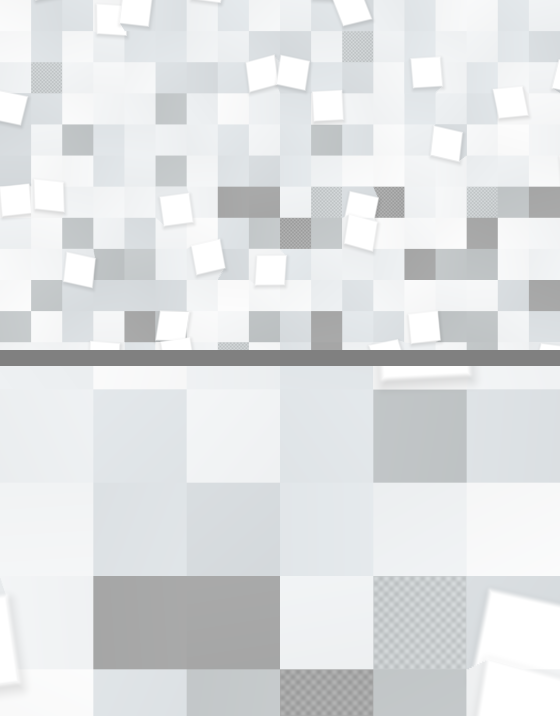
Top: the whole. Bottom: its middle third, enlarged.
Write a Shadertoy shader that draws this background.

```glsl
#define COLUMNS 18
#define PRIME 227
#define TILE_SHARE 0.11
#define TILE_HALF 0.465
#define TILE_SHIFT 0.5
#define TILE_TURN 0.55
#define TILE_SKEW 0.3
#define EDGE_BLUR 0.05
#define SHADOW 0.13
#define HATCH_LINES 9.0

// Cubing modulo this prime permutes the cells, so shares come out even
float cellRank(vec2 cell, int seed) {
    int i = int(cell.x) + COLUMNS * int(cell.y) + seed;
    i = (i % PRIME + PRIME) % PRIME;
    int cube = ((i * i) % PRIME) * i % PRIME;
    return (float((cube + 97) % PRIME) + 0.5) / float(PRIME);
}

// Flat shade of one grid cell: cool above, with neutral greys below
vec3 cellColour(vec2 cell, vec2 p) {
    float rank = cellRank(cell, 60);
    float vary = cellRank(cell, 29);
    vec3 cuts = cell.y < 4.5 ? vec3(0.0, 0.05, 0.45) : vec3(0.08, 0.23, 0.43);

    vec3 colour;
    if (rank < cuts.x)      colour = vec3(0.655, 0.657, 0.657);
    else if (rank < cuts.y) colour = vec3(0.765, 0.782, 0.788) + 0.05 * (vary - 0.5);
    else if (rank < cuts.z) colour = vec3(0.862, 0.880, 0.892) + 0.06 * (vary - 0.5);
    else                    colour = mix(vec3(0.922, 0.934, 0.942), vec3(0.982), vary);

    // Fine hatching on a few of the darker cells
    if (rank < cuts.y && vary > 0.86) {
        vec2 wave = sin(6.28318 * HATCH_LINES * p);
        colour += 0.05 * wave.x * wave.y;
    }

    // Faint slope of light across the cell
    vec2 local = clamp(p - cell, 0.0, 1.0) - 0.5;
    float turn = 6.28318 * cellRank(cell, 83);
    return colour + 0.014 * dot(local, vec2(cos(turn), sin(turn)));
}

// Grid with box-filtered cell borders
vec3 gridColour(vec2 p, float pixel) {
    vec2 corner = floor(p + 0.5);
    vec2 w = clamp((p - corner) / pixel + 0.5, 0.0, 1.0);
    vec3 upper = mix(cellColour(corner - 1.0, p), cellColour(corner - vec2(0, 1), p), w.x);
    vec3 lower = mix(cellColour(corner - vec2(1, 0), p), cellColour(corner, p), w.x);
    return mix(upper, lower, w.y);
}

float boxDistance(vec2 q, float halfSize) {
    vec2 d = abs(q) - halfSize;
    return length(max(d, 0.0)) + min(max(d.x, d.y), 0.0);
}

// Slice of a tilted block: lift 0 is its cell, lift 1 is its front face
float sliceDistance(vec2 q, vec2 shift, float turn, float skew, float lift) {
    q -= shift * lift;
    float c = cos(turn * lift), s = sin(turn * lift);
    q = vec2(c * q.x + s * q.y, c * q.y - s * q.x);
    q.x += skew * lift * q.y;
    return boxDistance(q, mix(0.5, TILE_HALF, lift));
}

void mainImage(out vec4 fragColor, in vec2 fragCoord) {
    // One unit per cell, rows counted downwards from the top
    float pixel = float(COLUMNS) / iResolution.x;
    vec2 p = vec2(fragCoord.x, iResolution.y - fragCoord.y) * pixel;
    vec3 colour = gridColour(p, pixel);

    // Raised white blocks from the surrounding cells
    for (int y = -1; y <= 1; y++)
    for (int x = -1; x <= 1; x++) {
        vec2 cell = floor(p) + vec2(x, y);
        if (cellRank(cell, 131) > TILE_SHARE) continue;

        vec2 q = p - cell - 0.5;
        vec2 shift = TILE_SHIFT * (vec2(cellRank(cell, 17), cellRank(cell, 174)) - 0.5);
        float turn = TILE_TURN * (cellRank(cell, 45) - 0.5);
        float skew = TILE_SKEW * (cellRank(cell, 108) - 0.5);

        // Side walls swept from the cell to the face
        float side = 1e3;
        for (int k = 0; k < 9; k++)
            side = min(side, sliceDistance(q, shift, turn, skew, float(k) / 8.0));
        vec3 wall = cellColour(cell, p) * 0.985;
        colour = mix(colour, wall, clamp(0.5 - side / pixel, 0.0, 1.0));

        // Soft shadow below, then the glowing face
        float shade = sliceDistance(q - vec2(0.02, 0.06), shift, turn, skew, 1.0);
        colour *= 1.0 - SHADOW * (1.0 - smoothstep(-0.1, 0.15, shade));
        float face = sliceDistance(q, shift, turn, skew, 1.0);
        float blur = max(EDGE_BLUR, pixel);
        colour = mix(colour, vec3(1.0), 1.0 - smoothstep(-0.6 * blur, blur, face));
    }

    fragColor = vec4(clamp(colour, 0.0, 1.0), 1.0);
}
```
